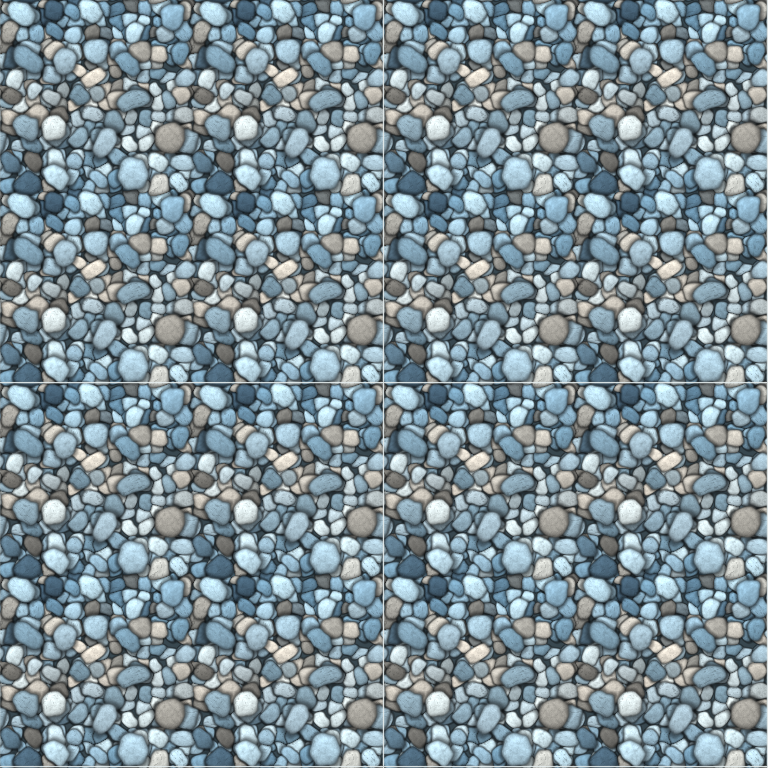
This texture is drawn by a WebGL 1 fragment shader. Its source:

```glsl
precision highp float;
uniform vec2 u_resolution;

const float TAU = 6.28318;
const float REPEATS = 4.0;
const float SEAM_WIDTH = 0.0019;
const vec2 SEAM_POS = vec2(0.4993, 0.0018);   // within each half of the canvas
const vec3 SEAM_COLOR = vec3(0.90, 0.93, 0.93);
const vec3 GAP = vec3(0.22, 0.28, 0.31);
const vec3 SLATE = vec3(0.29, 0.36, 0.41);
const vec3 BLUE = vec3(0.49, 0.60, 0.66);
const vec3 MIST = vec3(0.67, 0.75, 0.79);
const vec3 CHALK = vec3(0.86, 0.90, 0.90);
const vec3 WARM_TINT = vec3(1.03, 0.98, 0.91);
const vec3 BLUE_TINT = vec3(0.90, 1.00, 1.06);
const float CREASE_LIGHT = 0.45;
const float SHADOW_LIGHT = 0.55;
const vec2 LIGHT_DIR = vec2(-0.35, 0.94);
const vec2 PALE_CENTER = vec2(0.70, 0.38);
const vec2 WARM_CENTER = vec2(0.12, 0.64);
const float BLUE_HEIGHT = 0.92;

float hash(vec2 p) {
  return fract(sin(dot(p, vec2(127.1, 311.7))) * 43758.5453);
}

vec2 hash2(vec2 p) {
  return vec2(hash(p), hash(p + 37.3));
}

float noise(vec2 p) {
  vec2 i = floor(p), f = fract(p);
  f = f * f * (3.0 - 2.0 * f);
  return mix(mix(hash(i), hash(i + vec2(1.0, 0.0)), f.x),
             mix(hash(i + vec2(0.0, 1.0)), hash(i + 1.0), f.x), f.y);
}

float smoothMax(float a, float b, float k) {
  float h = max(k - abs(a - b), 0.0) / k;
  return max(a, b) + 0.25 * k * h * h;
}

// Signed distance to a rounded, slightly boxy pebble
float pebble(vec2 p, vec2 radius) {
  vec2 s = pow(abs(p / radius) + 0.0001, vec2(2.5));
  return (pow(s.x + s.y, 0.4) - 1.0) * min(radius.x, radius.y);
}

// Stone colour from its random key and its place in the tile
vec3 stoneColor(vec2 key, vec2 center, float lift) {
  vec2 pale = cos(TAU * (center - PALE_CENTER));
  vec2 warm = cos(TAU * (center - WARM_CENTER));
  float tone = clamp(0.14 + 0.78 * hash(key + 5.1) + 0.07 * (pale.x + pale.y) + lift, 0.0, 1.0);
  vec3 color = mix(SLATE, BLUE, smoothstep(0.0, 0.35, tone));
  color = mix(color, MIST, smoothstep(0.3, 0.65, tone));
  color = mix(color, CHALK, smoothstep(0.6, 0.95, tone));
  float gray = dot(color, vec3(0.3, 0.59, 0.11));
  float warmth = smoothstep(0.65, 0.90, hash(key + 9.7) + 0.10 * (warm.x + warm.y));
  float blueness = 0.5 + 0.5 * cos(TAU * (center.y - BLUE_HEIGHT));
  color = mix(color, color * BLUE_TINT, blueness);
  return mix(color, gray * WARM_TINT, warmth * 0.85);
}

// Lays one size of stone over the colour beneath
vec3 addStones(vec3 below, vec2 uv, float cells, float presence, vec2 sizes, float lift, float seed) {
  vec2 p = uv * cells, base = floor(p);
  float nearest = 9.0, second = 9.0;
  vec2 key = vec2(0.0), offset = vec2(0.0), local = vec2(0.0), radius = vec2(1.0);
  for (int y = -1; y <= 1; y++) {
    for (int x = -1; x <= 1; x++) {
      vec2 cell = base + vec2(float(x), float(y));
      vec2 k = mod(cell, cells) + seed;
      if (hash(k + 3.3) > presence) continue;
      vec2 d = p - cell - 0.5 - 0.5 * (hash2(k) - 0.5);
      float a = TAU * hash(k + 1.7);
      vec2 q = vec2(cos(a) * d.x + sin(a) * d.y, cos(a) * d.y - sin(a) * d.x);
      float size = mix(sizes.x, sizes.y, hash(k + 7.9));
      vec2 r = size * vec2(1.0, mix(0.60, 0.92, hash(k + 2.9)));
      float dist = pebble(q, r);
      if (dist < nearest) {
        second = nearest;
        nearest = dist;
        key = k; offset = d; local = q; radius = r;
      } else {
        second = min(second, dist);
      }
    }
  }
  float edge = -smoothMax(nearest, 0.5 * (nearest - second), 0.06);
  float blur = 1.2 * cells * REPEATS / u_resolution.y;

  // Domed shading with soft creases
  float dome = 1.0 - pow(1.0 - clamp(edge / (0.38 * radius.y), 0.0, 1.0), 2.5);
  float slope = dot(offset / radius.x, LIGHT_DIR);
  float light = mix(CREASE_LIGHT, 1.03, dome) * (1.0 + 0.17 * slope);

  // Mottling, grain and a few dark flecks
  vec2 grain = local / cells * 70.0 + 20.0 * hash2(key + 4.4);
  float mottle = 0.6 * noise(grain) + 0.4 * noise(grain * 2.7);
  float fleck = smoothstep(0.72, 0.9, noise(grain * vec2(1.2, 1.9) + 11.0));
  light *= (0.89 + 0.22 * mottle) * (1.0 - 0.15 * fleck * hash(key + 6.2));

  vec2 center = fract(uv - offset / cells);
  vec3 stone = stoneColor(key, center, lift) * light;
  float shadow = mix(SHADOW_LIGHT, 1.0, smoothstep(0.0, 0.12, nearest));
  return mix(below * shadow, stone, 1.0 - smoothstep(-blur, blur, nearest));
}

void main() {
  vec2 canvas = gl_FragCoord.xy / u_resolution;
  vec2 uv = fract(canvas * REPEATS);

  // Periodic warp for uneven outlines
  uv += 0.006 * sin(TAU * (uv.yx * vec2(5.0, 4.0) + uv * vec2(3.0, 2.0)));
  uv += 0.0025 * sin(TAU * (uv.yx * vec2(13.0, 11.0) - uv * vec2(6.0, 9.0)));

  vec3 color = addStones(GAP, uv, 14.0, 1.0, vec2(0.55, 0.76), 0.0, 11.0);
  color = addStones(color, uv, 9.0, 0.80, vec2(0.42, 0.62), 0.02, 53.0);
  color = addStones(color, uv, 5.0, 0.42, vec2(0.31, 0.46), 0.10, 91.0);

  // Pale seams between the four panels
  vec2 gap = abs(fract((canvas - SEAM_POS) * 2.0 + 0.5) - 0.5) * 0.5;
  vec2 soft = 0.6 / u_resolution;
  vec2 seam = 1.0 - smoothstep(0.5 * SEAM_WIDTH - soft, 0.5 * SEAM_WIDTH + soft, gap);
  color = mix(color, SEAM_COLOR, 0.9 * max(seam.x, seam.y));

  gl_FragColor = vec4(clamp(color, 0.0, 1.0), 1.0);
}
```
